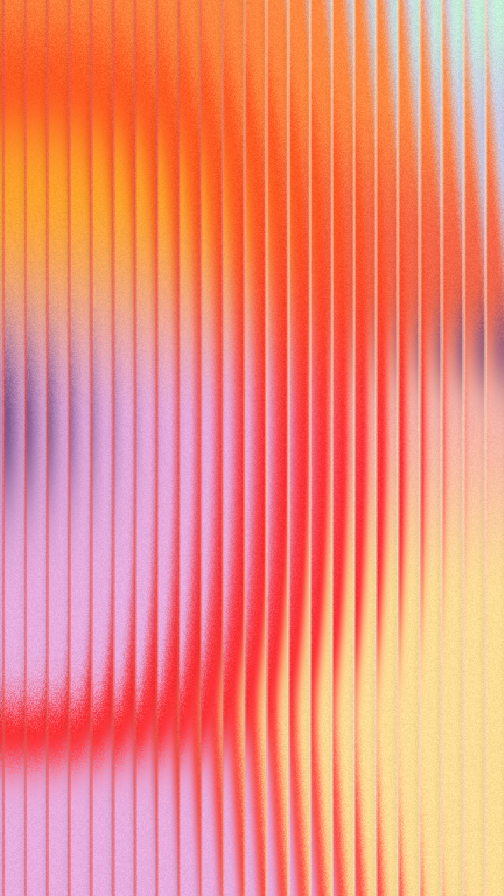
A Shadertoy shader for this background:

```glsl
// Warm blurred ribbon of light seen through vertical reeded glass with fine grain.

const float FLUTE_COUNT = 23.0;
const float FLUTE_OFFSET = 0.007;
const float REFRACTION = 0.36;   // width of scene seen through one flute

const vec3 ORANGE  = vec3(0.99, 0.53, 0.25);
const vec3 AMBER   = vec3(0.99, 0.64, 0.17);
const vec3 FLAME   = vec3(0.99, 0.34, 0.13);
const vec3 CRIMSON = vec3(0.99, 0.17, 0.18);
const vec3 CORAL   = vec3(0.96, 0.40, 0.28);
const vec3 LILAC   = vec3(0.91, 0.68, 0.87);
const vec3 PLUM    = vec3(0.46, 0.31, 0.52);
const vec3 PEACH   = vec3(0.97, 0.71, 0.66);
const vec3 CREAM   = vec3(0.99, 0.87, 0.59);
const vec3 SKY     = vec3(0.80, 0.80, 0.90);
const vec3 MINT    = vec3(0.78, 0.95, 0.85);

float hash(vec2 p) {
    vec3 q = fract(p.xyx * 0.1031);
    q += dot(q, q.yzx + 33.33);
    return fract((q.x + q.y) * q.z);
}

// Soft bell of the given width
float bell(float x, float width) {
    return exp(-x * x / (width * width));
}

float glow(vec2 p, vec2 center, vec2 radius) {
    return bell(length((p - center) / radius), 1.0);
}

// Rounded arc, open to the left: negative inside, positive outside
float arcDistance(vec2 p, vec2 center, vec2 radius) {
    vec2 q = pow(abs(p - center) / radius, vec2(2.4));
    return pow(q.x + q.y, 1.0 / 2.4) - 1.0;
}

vec3 innerColor(vec2 p) {
    vec3 c = mix(LILAC, AMBER, smoothstep(0.52, 0.80, p.y));
    return mix(c, PLUM, 0.9 * glow(p, vec2(-0.13, 0.53), vec2(0.24, 0.10)));
}

vec3 outerColor(vec2 p) {
    // Right side, from cream at the bottom to coral
    vec3 c = mix(CREAM, PEACH, smoothstep(0.32, 0.54, p.y));
    c = mix(c, CORAL, smoothstep(0.54, 0.68, p.y));
    c = mix(c, PLUM, 0.6 * glow(p, vec2(1.08, 0.615), vec2(0.18, 0.05)));

    // Cool corner above, next to the orange top edge
    vec3 cool = mix(SKY, MINT, smoothstep(0.86, 1.0, p.y) * smoothstep(0.75, 1.0, p.x));
    float coolEdge = p.x + 1.3 * (p.y - 1.0);
    c = mix(c, ORANGE, smoothstep(0.72, 0.90, p.y));
    c = mix(c, cool, smoothstep(0.60, 0.86, coolEdge));

    // Lilac lower left, parted from the cream by a slanted red band
    float slant = p.x - 0.52 - 0.9 * (0.13 - p.y);
    float low = 1.0 - smoothstep(0.20, 0.32, p.y);
    c = mix(c, LILAC, low * (1.0 - smoothstep(-0.12, 0.06, slant)));
    return mix(c, CRIMSON, 0.75 * low * bell(slant, 0.11));
}

vec3 scene(vec2 p) {
    float d = arcDistance(p, vec2(0.0, 0.545), vec2(0.68, 0.365));
    float side = smoothstep(0.15, 0.60, p.x);
    float top = smoothstep(0.45, 0.85, p.y);
    float innerWidth = mix(mix(0.11, 0.19, top), 0.38, side);
    float outerWidth = mix(mix(0.11, 0.20, top), 0.15, side);

    vec3 c = mix(innerColor(p), outerColor(p), smoothstep(-0.08, 0.12, d));
    vec3 ribbon = mix(CRIMSON, FLAME, top);
    return mix(c, ribbon, 0.95 * bell(d, d < 0.0 ? innerWidth : outerWidth));
}

void mainImage(out vec4 fragColor, in vec2 fragCoord) {
    vec2 uv = fragCoord / iResolution.xy;
    float grain = hash(floor(uv * vec2(432.0, 768.0))) - 0.5;

    // Each flute shows a wide slice of the scene
    float flute = (uv.x - FLUTE_OFFSET) * FLUTE_COUNT;
    float across = fract(flute) - 0.5;
    float middle = (floor(flute) + 0.5) / FLUTE_COUNT + FLUTE_OFFSET;
    vec2 seen = vec2(middle + REFRACTION * across, uv.y + 0.016 * grain);
    vec3 color = scene(seen);

    // Gentle relief and thin seams between the flutes
    color *= 1.0 - 0.05 * smoothstep(0.1, 0.5, across);
    float seam = 1.0 - smoothstep(0.03, 0.11, 0.5 - abs(across));
    vec3 seamColor = mix(vec3(0.91, 0.34, 0.32), vec3(1.0, 0.83, 0.73), smoothstep(0.35, 0.60, uv.x));
    color = mix(color, seamColor, 0.6 * seam);

    color += 0.05 * grain;
    fragColor = vec4(clamp(color, 0.0, 1.0), 1.0);
}
```
